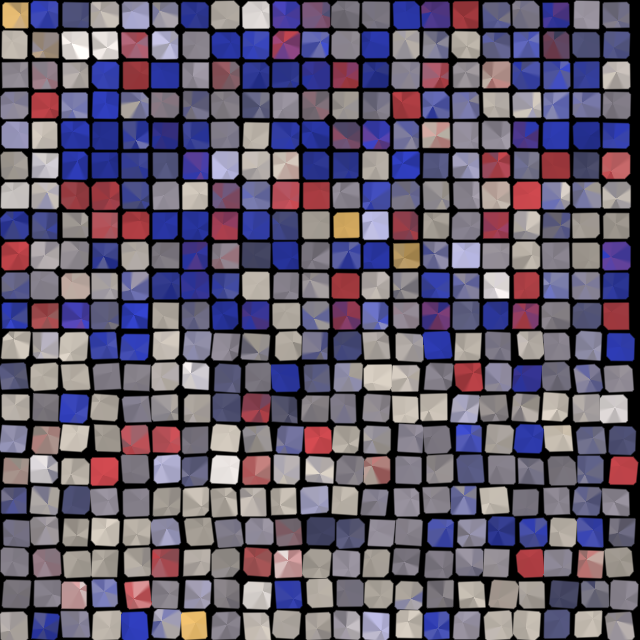
Reproduce this pattern procedurally as a WebGL 1 fragment shader.

```glsl
precision highp float;
// A mosaic of 21 by 21 chipped, faceted tiles set in black grout.
// Each tile is a skewed box with cut corners, filled by a fan of tinted facets;
// upper rows are regular and vivid, lower rows are looser and paler.
uniform vec2 u_resolution;

#define TILES 21.0
#define UPPER_ROWS 11.0
#define PITCH 0.0470
#define LOWER_PITCH 0.0484
#define HALF_SIZE 0.447
#define LOOSENESS 0.075
#define ROW_DRIFT 0.36
#define FACETS 7.0
#define TINT_MIX 0.42
#define SHADE_RANGE 0.24
#define SOFTNESS 0.035

float hash(vec2 p) {
  vec3 h = fract(vec3(p.xyx) * 0.1031);
  h += dot(h, h.yzx + 33.33);
  return fract((h.x + h.y) * h.z);
}

float tileHash(vec2 id, float salt) {
  return hash(id + vec2(salt * 37.3 + 5.0, salt * 19.7 + 11.0));
}

float isUpper(vec2 id) {
  return 1.0 - step(UPPER_ROWS, id.y);
}

// Position inside a tile, after its own shift, turn and skew
vec2 tileSpace(vec2 cell, vec2 id) {
  float loose = mix(LOOSENESS, 0.022, isUpper(id));
  vec2 jitter = vec2(tileHash(id, 1.0), tileHash(id, 2.0)) * 2.0 - 1.0;
  float drift = ROW_DRIFT * (hash(vec2(id.y, 71.0)) - 0.15);
  drift *= (1.0 - isUpper(id)) * id.x / TILES;
  vec2 q = cell - id - 0.5 - jitter * loose * vec2(1.0, 0.6) - vec2(drift, 0.0);
  float turn = (tileHash(id, 3.0) - 0.5) * loose * 2.0;
  float skew = (tileHash(id, 4.0) - 0.5) * loose * 2.5;
  return vec2(q.x + (skew - turn) * q.y, q.y + turn * q.x);
}

// Signed distance to a box whose four corners are cut by different amounts
float tileDistance(vec2 q, vec2 id) {
  vec2 size = vec2(tileHash(id, 5.0), tileHash(id, 6.0));
  size = HALF_SIZE + (size - 0.5) * 0.055;
  vec2 edge = abs(q) - size;
  float corner = dot(step(0.0, q), vec2(1.0, 2.0));
  float cut = mix(0.49, 0.615, sqrt(tileHash(id, 7.0 + corner)));
  return max(max(edge.x, edge.y), dot(abs(q), vec2(0.7071)) - cut);
}

// Stone colour chosen by weighted shares
vec3 stone(float pick, float upper) {
  float blue = mix(0.10, 0.25, upper);
  float red = blue + mix(0.05, 0.13, upper);
  float slate = red + 0.12;
  float grey = slate + mix(0.30, 0.22, upper);
  if (pick < blue) return vec3(0.16, 0.21, 0.64);
  if (pick < red) return vec3(0.68, 0.24, 0.26);
  if (pick < slate) return vec3(0.29, 0.30, 0.44);
  if (pick < grey) return vec3(0.51, 0.49, 0.53);
  if (pick < 0.90) return vec3(0.71, 0.68, 0.64);
  if (pick < 0.95) return vec3(0.61, 0.61, 0.76);
  if (pick < 0.99) return vec3(0.83, 0.81, 0.80);
  return vec3(0.80, 0.64, 0.36);
}

vec3 facetColour(vec2 id, float facet, vec3 base, vec3 tint) {
  vec2 key = id * 9.0 + vec2(mod(facet, FACETS), 3.0);
  float contrast = tileHash(id, 12.0);
  float amount = tileHash(key, 13.0) * contrast * TINT_MIX * 1.6;
  float shade = 1.0 + (tileHash(key, 14.0) - 0.5) * SHADE_RANGE * (0.35 + contrast);
  return mix(base, tint, amount) * shade;
}

// Fan of facets around an off-centre point, with slightly blended joints
vec3 tileColour(vec2 q, vec2 id) {
  float upper = isUpper(id);
  vec3 base = stone(tileHash(id, 15.0), upper);
  vec3 tint = stone(tileHash(id, 16.0), upper);
  base *= mix(0.84, 1.16, tileHash(id, 17.0));
  vec2 hub = (vec2(tileHash(id, 18.0), tileHash(id, 19.0)) - 0.5) * 0.4;
  vec2 ray = q - hub + vec2(0.0001);
  float fan = (atan(ray.y, ray.x) / 6.28318 + 0.5) * FACETS;
  float facet = floor(fan);
  vec3 here = facetColour(id, facet, base, tint);
  vec3 next = facetColour(id, facet + 1.0, base, tint);
  return mix(here, next, smoothstep(0.65, 1.0, fract(fan)));
}

void main() {
  vec2 uv = gl_FragCoord.xy / u_resolution;
  float down = 1.0 - uv.y;
  float split = UPPER_ROWS * PITCH;
  float row = min(down, split) / PITCH + max(down - split, 0.0) / LOWER_PITCH;
  vec2 cell = vec2(uv.x / PITCH, row);

  // Nearest tile among the neighbours, so shifted tiles may touch
  float nearest = 1.0;
  vec2 nearestId = vec2(0.0);
  for (int j = -1; j <= 1; j++) {
    for (int i = -1; i <= 1; i++) {
      vec2 id = floor(cell) + vec2(float(i), float(j));
      if (min(id.x, id.y) < 0.0 || max(id.x, id.y) >= TILES) continue;
      float d = tileDistance(tileSpace(cell, id), id);
      if (d < nearest) { nearest = d; nearestId = id; }
    }
  }

  float blur = max(SOFTNESS, 0.8 / (PITCH * min(u_resolution.x, u_resolution.y)));
  float cover = 1.0 - smoothstep(-blur, blur, nearest);
  vec3 colour = tileColour(tileSpace(cell, nearestId), nearestId);
  gl_FragColor = vec4(colour * cover, 1.0);
}
```
